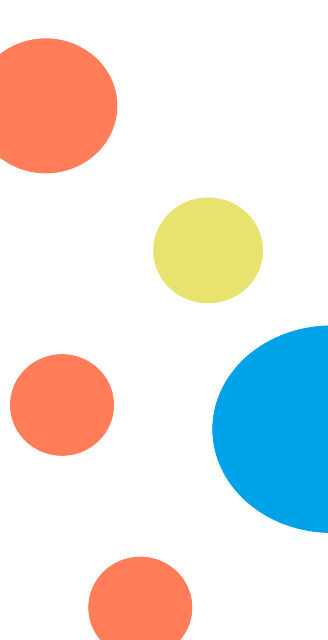
Give the GLSL for this background, as a Shadertoy shader.

```glsl
// Flat coral, yellow and blue ellipses scattered over a white ground.

const vec3 WHITE  = vec3(1.0);
const vec3 CORAL  = vec3(1.00, 0.49, 0.35);
const vec3 YELLOW = vec3(0.91, 0.89, 0.43);
const vec3 BLUE   = vec3(0.00, 0.64, 0.91);

// Ellipses as (centre x, centre y, radius x, radius y), in canvas fractions
const vec4 TOP_CORAL    = vec4(0.1396, 0.8346, 0.2183, 0.1055);
const vec4 MIDDLE_CORAL = vec4(0.1891, 0.3672, 0.1586, 0.0794);
const vec4 BOTTOM_CORAL = vec4(0.4277, 0.0508, 0.1586, 0.0794);
const vec4 YELLOW_SPOT  = vec4(0.6345, 0.6087, 0.1675, 0.0827);
const vec4 BLUE_SPOT    = vec4(1.0102, 0.3294, 0.3629, 0.1621);

const float EDGE_SOFTNESS = 0.5; // half width of the edge, in pixels

// Coverage of an ellipse, from its first-order signed distance
float ellipseMask(vec2 fragCoord, vec4 ellipse) {
    vec2 offset = fragCoord - ellipse.xy * iResolution.xy;
    vec2 radius = ellipse.zw * iResolution.xy;
    float level = length(offset / radius);
    float slope = length(offset / (radius * radius));
    float dist = level * (level - 1.0) / max(slope, 1e-6);
    // The ratio vanishes at the centre, so interior points use the level
    dist = level < 0.5 ? -min(radius.x, radius.y) * 0.5 : dist;
    return 1.0 - smoothstep(-EDGE_SOFTNESS, EDGE_SOFTNESS, dist);
}

void mainImage(out vec4 fragColor, in vec2 fragCoord) {
    vec3 color = WHITE;

    // Coral group
    color = mix(color, CORAL, ellipseMask(fragCoord, TOP_CORAL));
    color = mix(color, CORAL, ellipseMask(fragCoord, MIDDLE_CORAL));
    color = mix(color, CORAL, ellipseMask(fragCoord, BOTTOM_CORAL));

    // Accents
    color = mix(color, YELLOW, ellipseMask(fragCoord, YELLOW_SPOT));
    color = mix(color, BLUE, ellipseMask(fragCoord, BLUE_SPOT));

    fragColor = vec4(color, 1.0);
}
```
